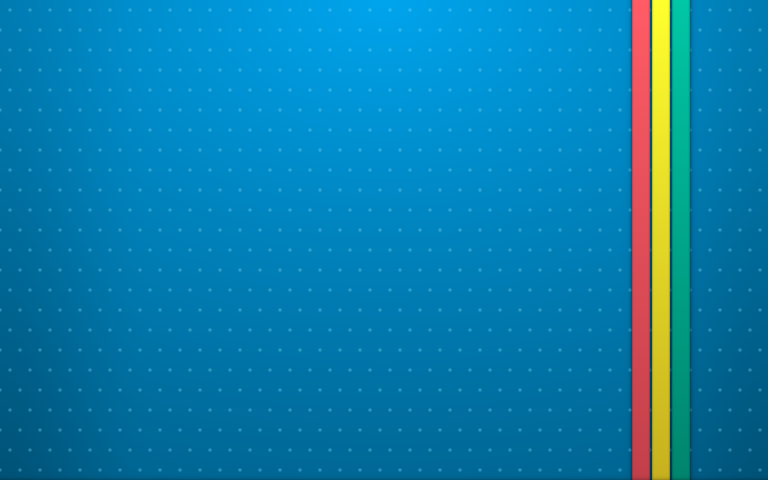
A Shadertoy shader for this background:

```glsl
// Smooth coverage of the inside of a signed distance
float fill(float dist, float pixel) {
    return 1.0 - smoothstep(-0.5 * pixel, 0.5 * pixel, dist);
}

// Blue glow from the top centre, darker towards the lower corners
vec3 backdrop(vec2 uv) {
    float reach = length(vec2(uv.x - 0.5, 1.0 - uv.y));
    float light = 1.0 - 0.44 * reach + 0.07 * reach * reach;
    float side = smoothstep(0.3, 0.5, abs(uv.x - 0.5));
    light *= 1.0 - side * mix(0.16, 0.06, uv.y);
    return vec3(0.0, 0.645, 0.93) * light;
}

// Staggered dots, one per unit cell
float dots(vec2 p, float pixel) {
    float stagger = 0.5 * mod(floor(p.y) + 1.0, 2.0);
    vec2 cell = fract(p + vec2(stagger, 0.0)) - 0.5;
    return fill(length(cell) - 0.085, pixel);
}

vec3 stripeColor(int index, float height) {
    vec3 top = vec3(1.0, 0.36, 0.40);
    vec3 bottom = vec3(0.76, 0.25, 0.29);
    if (index == 1) {
        top = vec3(1.0, 1.0, 0.18);
        bottom = vec3(0.78, 0.69, 0.12);
    } else if (index == 2) {
        top = vec3(0.0, 0.78, 0.65);
        bottom = vec3(0.0, 0.52, 0.43);
    }
    return mix(bottom, top, height);
}

void mainImage(out vec4 fragColor, in vec2 fragCoord) {
    // The canvas is 24 units high
    vec2 uv = fragCoord / iResolution.xy;
    float pixel = 24.0 / iResolution.y;
    vec2 p = fragCoord * pixel;

    vec3 color = backdrop(uv);
    color = mix(color, vec3(0.55, 0.9, 1.0), 0.3 * dots(p, pixel));

    // Soft shadow around the band of stripes
    float bandDist = abs(p.x - 33.05) - 1.45;
    color *= 1.0 - 0.4 * exp(-max(bandDist, 0.0) * 12.0);

    // Three vertical stripes with thin dark gaps
    for (int i = 0; i < 3; i++) {
        float stripeDist = abs(p.x - 32.05 - float(i)) - 0.44;
        vec3 stripe = stripeColor(i, uv.y);
        stripe *= 1.0 - 0.12 * smoothstep(-0.1, 0.0, stripeDist);
        color = mix(color, stripe, fill(stripeDist, pixel));
    }

    // Fine shade along the bottom edge
    color *= 1.0 - 0.25 * exp(-p.y * 12.0);

    fragColor = vec4(color, 1.0);
}
```
